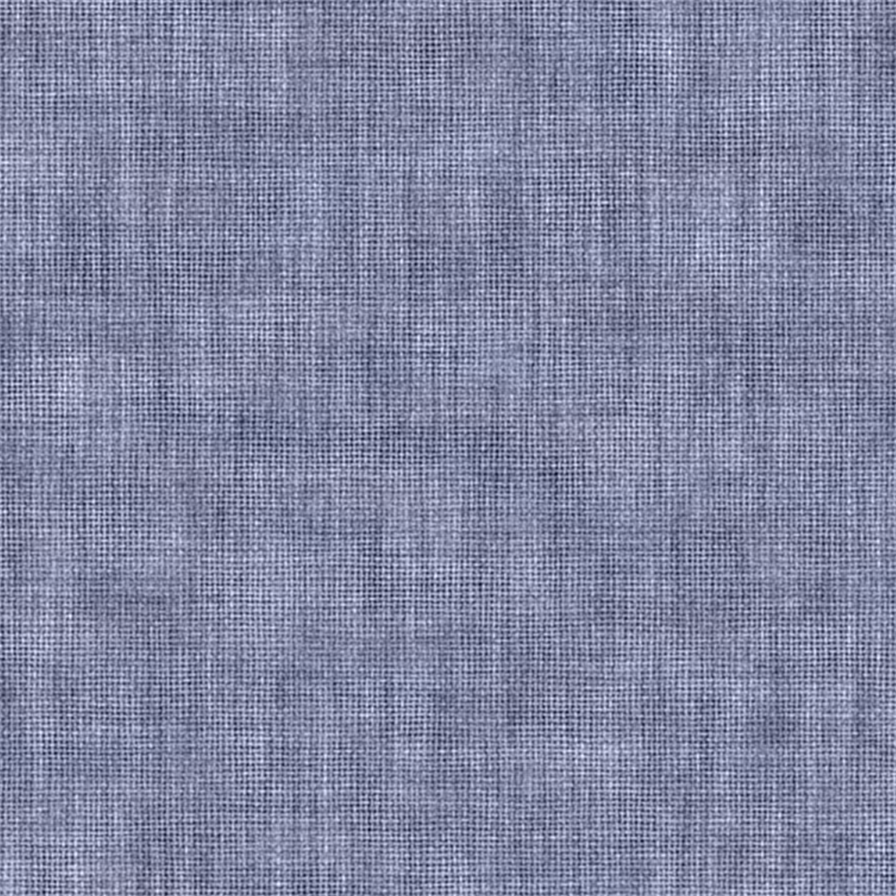
Reproduce this texture procedurally as a Shadertoy shader.

```glsl
// Plain-woven blue-grey linen with small dark gaps and uneven upright threads.
#define THREADS 154.0      // threads across the canvas
#define BASE_TONE 0.507    // mean brightness
#define WEAVE_DEPTH 0.132  // contrast between crowns and gaps
#define CROSSOVER 0.22     // how far the over-under pattern shows
#define STREAK 0.22        // unevenness from thread to thread
#define WEFT_SHARE 0.7     // strength of sideways streaks against upright ones
#define CLOUD 0.07         // broad light and dark patches
#define GRAIN 0.20         // fibre texture
#define WOBBLE 0.45        // thread wander, in thread widths
#define TINT vec3(0.0, 0.02, 0.13)

const float PI = 3.14159265;

vec2 hashGradient(vec2 cell) {
    vec3 h = fract(cell.xyx * vec3(0.1031, 0.1030, 0.0973));
    h += dot(h, h.yzx + 33.33);
    float angle = 2.0 * PI * fract((h.x + h.y) * h.z);
    return vec2(cos(angle), sin(angle));
}

// Gradient noise, roughly -0.7 to 0.7
float noise(vec2 p) {
    vec2 i = floor(p), f = p - i;
    vec2 u = f * f * f * (f * (f * 6.0 - 15.0) + 10.0);
    vec2 e = vec2(1.0, 0.0);
    float a = dot(hashGradient(i), f);
    float b = dot(hashGradient(i + e.xy), f - e.xy);
    float c = dot(hashGradient(i + e.yx), f - e.yx);
    float d = dot(hashGradient(i + e.xx), f - e.xx);
    return mix(mix(a, b, u.x), mix(c, d, u.x), u.y);
}

// Long streaks along y: single threads with shorter slubs on top
float threadTone(vec2 p) {
    return noise(p * vec2(0.61, 0.035)) + 0.7 * noise(p * vec2(0.87, 0.19) + 71.3);
}

void mainImage(out vec4 fragColor, in vec2 fragCoord) {
    vec2 p = fragCoord / iResolution.y * THREADS + 40.0;

    // Threads drift slowly from a perfect grid
    vec2 wander = vec2(noise(p * vec2(0.21, 0.06)), noise(p * vec2(0.06, 0.21) + 57.7));
    vec2 q = p + WOBBLE * wander;

    // Round dark gaps at cell corners, crowns alternating at the crossings
    vec2 profile = cos(2.0 * PI * q);
    float crossing = cos(PI * q.x) * cos(PI * q.y);
    float relief = 0.75 * (profile.x + profile.y) - 0.25 * profile.x * profile.y
                 + CROSSOVER * crossing * (profile.x - profile.y);
    float depth = WEAVE_DEPTH * (1.0 + 0.7 * noise(p * 0.09 + 37.1));

    // Uneven yarn, vertical and horizontal
    float warpOnTop = 0.5 + 0.5 * crossing;
    float yarn = mix(WEFT_SHARE * threadTone(q.yx + 213.1), threadTone(q), warpOnTop);

    // Broad patches, stretched sideways, plus faint upright bands
    float cloud = noise(p * vec2(0.025, 0.11) + 19.4)
                + 0.7 * noise(p * vec2(0.16, 0.03) + 91.8)
                + 0.4 * noise(p * 0.045 + 133.2);

    float fibre = noise(p * 1.63 + 11.9) + 0.4 * noise(p * 0.93 + 173.6);

    float tone = BASE_TONE + depth * relief
               + STREAK * yarn + CLOUD * cloud + GRAIN * fibre;

    // Slight warm and cool drift in the dye
    vec3 dye = vec3(0.014, 0.0, -0.01) * noise(p * vec2(0.04, 0.09) + 251.7);
    fragColor = vec4(clamp(tone + TINT + dye, 0.0, 1.0), 1.0);
}
```
